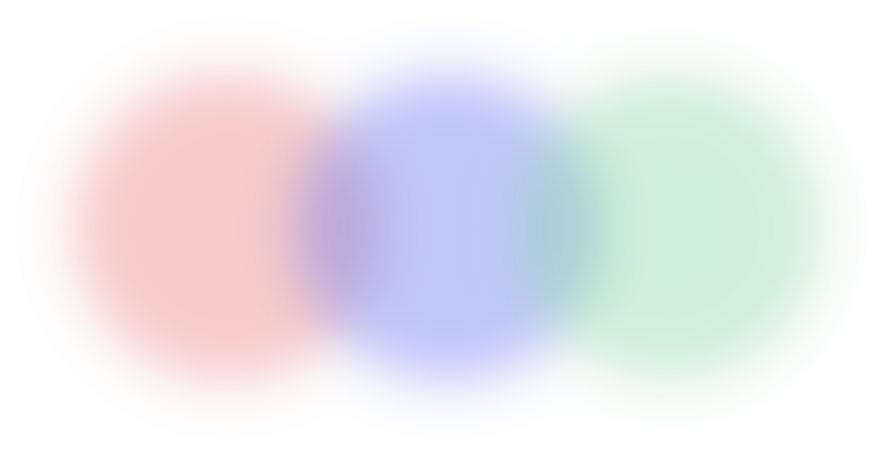
Give the GLSL for this background, as a Shadertoy shader.

```glsl
#define DISC_RADIUS 0.33
#define DISC_SPACING 0.482
#define BLUR_SIGMA 0.056
#define DISC_OPACITY 0.4
#define CENTER_OFFSET vec2(0.0, 0.003)
#define PAPER vec3(0.996)
#define RED vec3(0.925, 0.495, 0.475)
#define BLUE vec3(0.375, 0.45, 0.955)
#define GREEN vec3(0.55, 0.85, 0.625)

// Coverage of an edge softened by a Gaussian, using a tanh fit of erf
float blurredEdge(float signedDistance) {
    float z = clamp(signedDistance / BLUR_SIGMA, -4.0, 4.0);
    return 0.5 - 0.5 * tanh(z * (0.798 + 0.0357 * z * z));
}

float discDistance(vec2 point, vec2 center) {
    return length(point - center) - DISC_RADIUS;
}

void mainImage(out vec4 fragColor, in vec2 fragCoord) {
    // Centered coordinates, one unit per canvas height
    vec2 point = (fragCoord - 0.5 * iResolution.xy) / iResolution.y;
    vec3 inks[3] = vec3[3](RED, BLUE, GREEN);
    vec3 color = PAPER;

    // Translucent discs layered from left to right
    for (int i = 0; i < 3; i++) {
        vec2 center = CENTER_OFFSET + vec2(float(i - 1) * DISC_SPACING, 0.0);
        float coverage = blurredEdge(discDistance(point, center));
        color = mix(color, inks[i], DISC_OPACITY * coverage);
    }

    fragColor = vec4(color, 1.0);
}
```
